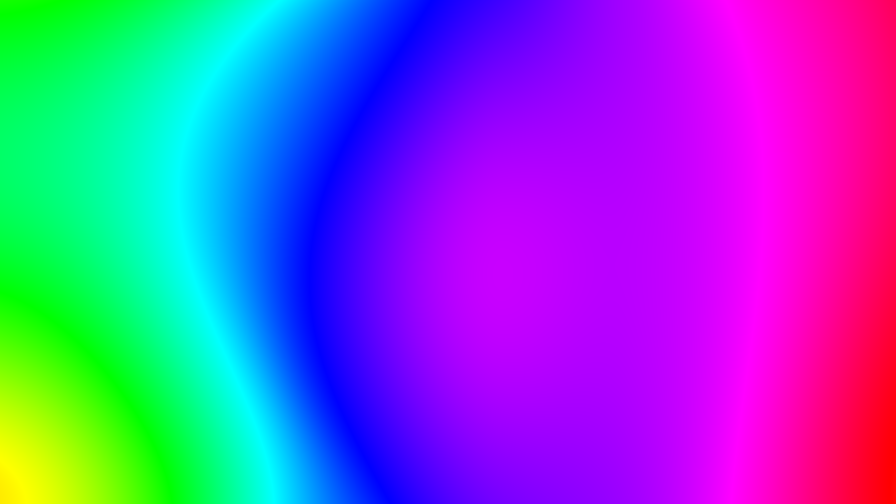
Write a Shadertoy shader that draws this background.

```glsl
// A smooth rainbow field: yellow and green at the left, through cyan, blue and violet to red.
// Each row is a hue profile of cubic Hermite spans between bent colour contours.
// The place, hue and steepness of every contour vary smoothly with height.

// Quartic curve through five levels, evenly spaced from bottom (v = 0) to top (v = 1).
float curve(float v, float a, float b, float c, float d, float e) {
    float w = 4.0 * v;
    float d1 = b - a;
    float d2 = c - 2.0 * b + a;
    float d3 = d - 3.0 * c + 3.0 * b - a;
    float d4 = e - 4.0 * d + 6.0 * c - 4.0 * b + a;
    return a + w * (d1 + (w - 1.0) / 2.0 * (d2 + (w - 2.0) / 3.0 * (d3 + (w - 3.0) / 4.0 * d4)));
}

// Cubic span between two knots, each holding (place, hue, slope).
float hermite(float x, vec3 from, vec3 to) {
    float width = to.x - from.x;
    float s = clamp((x - from.x) / width, 0.0, 1.0);
    float r = 1.0 - s;
    float blend = s * s * (3.0 - 2.0 * s);
    return mix(from.y, to.y, blend) + width * s * r * (r * from.z - s * to.z);
}

// Fully saturated colour; hue runs 0 to 6 from red round to red.
vec3 hueColor(float hue) {
    return clamp(abs(mod(hue + vec3(0.0, 4.0, 2.0), 6.0) - 3.0) - 1.0, 0.0, 1.0);
}

// Hue at a place given as a fraction of the canvas.
float hueField(vec2 p) {
    float v = p.y;
    vec3 knots[7];

    // Left border: yellow corner rising into green
    knots[0] = vec3(0.0,
                    curve(v, 0.92, 1.45, 2.20, 2.38, 1.93),
                    curve(v, 2.0, 2.3, 1.5, 1.0, 0.2));
    // Cyan contour
    knots[1] = vec3(curve(v, 0.306, 0.263, 0.208, 0.211, 0.3125), 3.0,
                    curve(v, 9.0, 7.6, 6.0, 5.0, 6.0));
    // Blue contour
    knots[2] = vec3(curve(v, 0.436, 0.366, 0.347, 0.395, 0.482), 4.0,
                    curve(v, 5.5, 6.0, 5.8, 5.0, 4.2));
    // Violet glow and the flatter stretch beside it
    knots[3] = vec3(0.56,
                    curve(v, 4.46, 4.70, 4.78, 4.60, 4.25),
                    curve(v, 1.5, 0.3, 0.0, 0.8, 2.7));
    knots[4] = vec3(0.70,
                    curve(v, 4.62, 4.70, 4.73, 4.69, 4.65),
                    curve(v, 1.7, 0.9, 0.4, 1.0, 2.0));
    // Magenta contour
    knots[5] = vec3(curve(v, 0.816, 0.833, 0.850, 0.848, 0.810), 5.0,
                    curve(v, 4.8, 4.2, 3.5, 3.3, 3.5));
    // Right border: rose fading to red at the bottom
    knots[6] = vec3(1.0, curve(v, 6.03, 5.90, 5.68, 5.58, 5.66), 4.5);

    float hue = knots[0].y;
    for (int i = 0; i < 6; i++) {
        if (p.x >= knots[i].x) hue = hermite(p.x, knots[i], knots[i + 1]);
    }
    return hue;
}

void mainImage(out vec4 fragColor, in vec2 fragCoord) {
    vec2 place = fragCoord / iResolution.xy;
    fragColor = vec4(hueColor(hueField(place)), 1.0);
}
```
